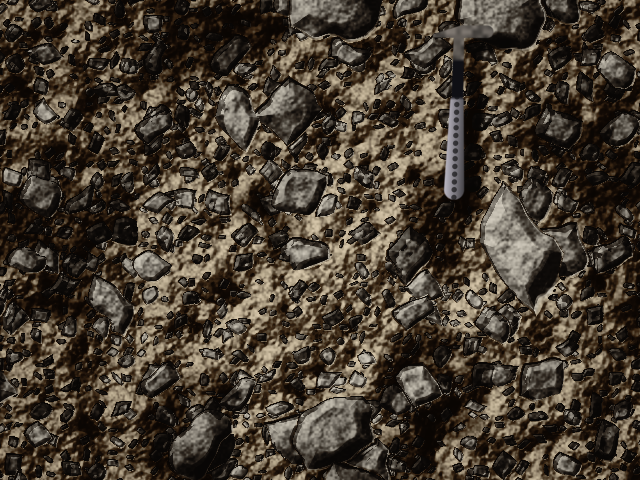
A WebGL 2 fragment shader for this texture:

```glsl
#version 300 es
precision highp float;
// Rough conglomerate wall: angular stones of four sizes set in gritty tan earth,
// with a hammer for scale. A height field is lit by a low lamp, shadowed by a
// short ray march, and the resulting exposure is mapped through an earth ramp.

uniform vec2 u_resolution;
out vec4 outColor;

const vec2 LAMP_DIR = vec2(-0.74, 0.67);
const float LAMP_SLOPE = 0.68;

float hash(vec2 p) {
  return fract(sin(dot(p, vec2(127.1, 311.7))) * 43758.5453);
}

float noise(vec2 p) {
  vec2 i = floor(p), f = fract(p);
  f = f * f * (3.0 - 2.0 * f);
  return mix(mix(hash(i), hash(i + vec2(1, 0)), f.x),
             mix(hash(i + vec2(0, 1)), hash(i + vec2(1, 1)), f.x), f.y);
}

mat2 rotation(float a) {
  float c = cos(a), s = sin(a);
  return mat2(c, s, -s, c);
}

// Octaves of equal slope, so the grit is as steep as the clods
float earth(vec2 p) {
  float sum = 0.0, freq = 14.0;
  for (int i = 0; i < 4; i++) {
    sum += noise(p * freq + float(i) * 17.3) * 0.85 / freq;
    p = rotation(0.6) * p;
    freq *= 2.1;
  }
  return sum;
}

// One scatter of stones: x = height, y = coverage, z = random shade
vec3 stoneLayer(vec2 p, float cell, float chance, float seed) {
  vec2 g = p / cell, base = floor(g - 0.5);
  vec3 best = vec3(0.0, 0.0, 0.5);
  for (int i = 0; i < 4; i++) {
    vec2 id = base + vec2(i & 1, i >> 1), key = id + seed;
    if (hash(key) > chance) continue;
    vec2 rnd = vec2(hash(key + 3.7), hash(key + 9.2));
    float shape = hash(key + 21.4), shade = hash(key + 33.8);
    float size = mix(0.27, 0.46, rnd.y * shape + 0.4 * rnd.x);
    vec2 q = rotation((shade - 0.5) * 2.6 - 0.2) * (g - id - 0.5 - 0.5 * (rnd - 0.5));
    q /= size * vec2(1.0, mix(0.52, 0.95, shape));
    q.x += (rnd.x - 0.5) * 0.6 * q.y;
    float d = mix(length(q), max(abs(q.x), abs(q.y)), 0.3 + 0.65 * rnd.y);
    float cover = 1.0 - smoothstep(0.9, 1.0, d);
    float dome = 0.5 * (1.0 - smoothstep(0.5, 1.0, d));
    float tilt = 0.28 * dot(q, rnd - 0.5) * cover;
    float h = cell * size * (dome + tilt);
    if (cover > 0.0 && h > best.x) best = vec3(h, cover, shade);
  }
  return best;
}

// Wall relief: x = height, y = stone coverage, z = stone shade
vec3 relief(vec2 p) {
  vec2 warp = vec2(noise(p * 26.0), noise(p * 26.0 + 40.0)) - 0.5;
  vec2 w = p + 0.018 * warp;
  vec3 top = stoneLayer(w, 0.29, 0.55, 5.0);
  float cell = 0.135;
  for (int i = 0; i < 3; i++) {
    vec3 s = stoneLayer(w + 0.31 * float(i), cell, 0.58, 60.0 + 31.0 * float(i));
    s.xy *= 1.0 - top.y;
    if (s.x > top.x) top = s;
    cell *= 0.45;
  }
  float ground = earth(p);
  return vec3(top.x + ground * (1.0 - 0.6 * top.y), top.yz);
}

// 1 where the lamp is blocked
float castShadow(vec2 p, float h) {
  float dark = 0.0;
  for (int i = 1; i <= 6; i++) {
    float k = float(i) / 6.0, reach = 0.1 * k * k;
    float excess = relief(p + LAMP_DIR * reach).x - h - reach * LAMP_SLOPE;
    dark = max(dark, smoothstep(0.0, 0.006, excess));
  }
  return dark;
}

float capsule(vec2 p, vec2 a, vec2 b, float ra, float rb) {
  vec2 ab = b - a;
  float k = clamp(dot(p - a, ab) / dot(ab, ab), 0.0, 1.0);
  return length(p - a - k * ab) - mix(ra, rb, k);
}

float hammerDistance(vec2 p) {
  float neck = capsule(p, vec2(0.956, 0.92), vec2(0.953, 0.8), 0.011, 0.012);
  float grip = capsule(p, vec2(0.952, 0.79), vec2(0.946, 0.605), 0.014, 0.021);
  float head = capsule(p, vec2(0.906, 0.926), vec2(0.965, 0.934), 0.004, 0.014);
  float face = capsule(p, vec2(0.965, 0.934), vec2(1.015, 0.934), 0.013, 0.013);
  return min(min(neck, grip), min(head, face));
}

vec3 hammerColor(vec2 p) {
  float across = (p.x - mix(0.946, 0.956, (p.y - 0.6) / 0.32)) / 0.02;
  float holes = smoothstep(0.2, 0.35, length(vec2(across, (fract(p.y * 62.0) - 0.5) * 0.8)));
  vec3 grip = vec3(0.5, 0.49, 0.52) * (1.0 - 0.45 * across) * mix(0.4, 1.0, holes);
  vec3 steel = vec3(0.36, 0.34, 0.32) * (0.6 + 0.8 * noise(p * 90.0));
  vec3 c = mix(grip, vec3(0.06, 0.06, 0.08), smoothstep(0.79, 0.8, p.y));
  return mix(c, steel, smoothstep(0.87, 0.88, p.y));
}

// Earth colours from deep shadow to lit dust
vec3 earthRamp(float t) {
  vec3 c = vec3(0.07, 0.04, 0.02) * mix(0.5, 1.0, smoothstep(0.0, 0.14, t));
  c = mix(c, vec3(0.23, 0.16, 0.09), clamp((t - 0.14) / 0.255, 0.0, 1.0));
  c = mix(c, vec3(0.36, 0.32, 0.26), clamp((t - 0.395) / 0.195, 0.0, 1.0));
  c = mix(c, vec3(0.52, 0.48, 0.43), clamp((t - 0.59) / 0.145, 0.0, 1.0));
  c = mix(c, vec3(0.67, 0.64, 0.58), clamp((t - 0.735) / 0.125, 0.0, 1.0));
  return mix(c, vec3(0.83, 0.80, 0.75), clamp((t - 0.86) / 0.1, 0.0, 1.0));
}

void main() {
  vec2 p = gl_FragCoord.xy / u_resolution.y;
  float e = 0.0014;
  vec3 wall = relief(p);
  vec2 slope = vec2(relief(p + vec2(e, 0)).x, relief(p + vec2(0, e)).x) - wall.x;
  vec3 normal = normalize(vec3(-slope / e, 1.0));
  float diffuse = max(dot(normal, normalize(vec3(LAMP_DIR, LAMP_SLOPE))), 0.0);

  // Exposure: lamp pool, facing, shadows, hollows, stone shade and grain
  vec2 fromPool = p - vec2(0.72, 0.42);
  float hollow = smoothstep(0.56, 0.78, 0.7 * noise(p * 5.5 + 8.0) + 0.3 * noise(p * 17.0));
  float exposure = 0.1 + 0.75 * exp(-3.0 * dot(fromPool, fromPool)) - 0.3;
  exposure += 1.8 * (diffuse - 0.48) - 1.0 * castShadow(p, wall.x);
  exposure -= 1.1 * hollow * (1.0 - 0.7 * wall.y);
  exposure += 0.7 * (wall.z - 0.5) * wall.y + 0.8 * (noise(p * 210.0) - 0.5);
  exposure -= 1.3 * (1.0 - smoothstep(-0.008, 0.012, hammerDistance(p - vec2(0.035, -0.025))));

  // Warm earth, cooler stones
  vec3 color = earthRamp(1.0 / (1.0 + exp(-1.7 * exposure)));
  vec3 stone = dot(color, vec3(0.3, 0.59, 0.11)) * vec3(1.0, 1.0, 0.98);
  color = mix(color * vec3(1.03, 0.99, 0.91), stone, 0.6 * wall.y);

  float edge = 1.0 / u_resolution.y;
  color = mix(color, hammerColor(p), 1.0 - smoothstep(-edge, edge, hammerDistance(p)));
  outColor = vec4(color, 1.0);
}
```
